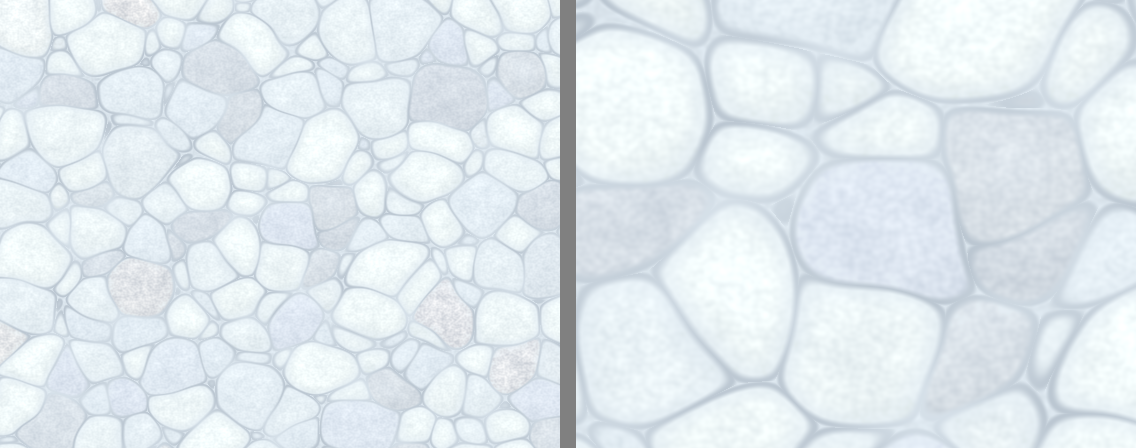
Left, the full canvas; right, a detail of the centre.
Write a Shadertoy shader that draws this texture.

```glsl
// Pale, rounded river pebbles, tightly packed, with thin blue-grey seams.
#define ROWS 12.8        // grid rows over the canvas height
#define MIN_RADIUS 0.15  // stone radii, in grid cells
#define MAX_RADIUS 1.12
#define ROUNDING 13.0    // lower values round the corners more
#define SEAM_WIDTH 0.060
#define BEVEL_WIDTH 0.27
#define WARP 0.30        // irregularity of the outlines
#define GRAIN 0.034      // mottling of the stone faces

const vec3 WHITE    = vec3(0.940, 0.972, 0.974);
const vec3 BLUE     = vec3(0.890, 0.930, 0.960);
const vec3 LAVENDER = vec3(0.860, 0.892, 0.942);
const vec3 GREY     = vec3(0.832, 0.862, 0.893);
const vec3 WARM     = vec3(0.895, 0.890, 0.900);
const vec3 SEAM     = vec3(0.735, 0.780, 0.822);

vec3 hash3(vec2 p) {
    vec3 q = fract(vec3(p.xyx) * vec3(0.1031, 0.1030, 0.0973));
    q += dot(q, q.yxz + 33.33);
    return fract((q.xxy + q.yzz) * q.zyx);
}

float gradientDot(vec2 corner, vec2 offset) {
    float angle = 6.2832 * hash3(corner + 71.0).x;
    return dot(vec2(cos(angle), sin(angle)), offset);
}

float gradientNoise(vec2 p) {
    vec2 i = floor(p), f = fract(p);
    vec2 u = f * f * f * (f * (f * 6.0 - 15.0) + 10.0);
    vec2 x = vec2(1.0, 0.0);
    float low  = mix(gradientDot(i, f), gradientDot(i + x, f - x), u.x);
    float high = mix(gradientDot(i + x.yx, f - x.yx), gradientDot(i + 1.0, f - 1.0), u.x);
    return mix(low, high, u.y);
}

// Stone centre in xy, squared radius in z.
vec3 stoneAt(vec2 cell) {
    vec3 h = hash3(cell + 19.0);
    float radius = mix(MIN_RADIUS, MAX_RADIUS, pow(h.z, 1.6));
    return vec3(cell + 0.1 + 0.8 * h.xy, radius * radius);
}

float power(vec2 p, vec3 stone) {
    vec2 d = p - stone.xy;
    return dot(d, d) - stone.z;
}

// Rounded distance to the stone's border; also returns its cell and centre.
float pebble(vec2 p, out vec2 cell, out vec3 stone) {
    vec2 base = floor(p);
    float nearest = 1e5;
    for (int y = -3; y <= 3; y++)
    for (int x = -3; x <= 3; x++) {
        vec2 c = base + vec2(x, y);
        vec3 s = stoneAt(c);
        float d = power(p, s);
        if (d < nearest) { nearest = d; cell = c; stone = s; }
    }
    float sum = 0.0;
    for (int y = -3; y <= 3; y++)
    for (int x = -3; x <= 3; x++) {
        vec2 c = base + vec2(x, y);
        if (c == cell) continue;
        vec3 s = stoneAt(c);
        float border = 0.5 * (power(p, s) - nearest) / length(s.xy - stone.xy);
        sum += exp(-ROUNDING * border);
    }
    return -log(sum + 1e-9) / ROUNDING;
}

void mainImage(out vec4 fragColor, in vec2 fragCoord) {
    vec2 p = fragCoord / iResolution.y * ROWS * vec2(0.92, 1.06) + 40.0;
    vec2 warped = p + WARP * vec2(gradientNoise(p * 0.75), gradientNoise(p * 0.75 + 57.0));

    vec2 cell;
    vec3 stone;
    float edge = pebble(warped, cell, stone);

    // Colour of each stone
    vec3 h = hash3(cell + 137.0);
    vec3 tone = mix(WHITE, BLUE, smoothstep(0.30, 0.85, h.x));
    tone = mix(tone, LAVENDER, 0.7 * smoothstep(0.84, 0.97, h.x));
    tone = mix(tone, GREY, 0.85 * smoothstep(0.90, 0.97, h.y));
    float warmth = smoothstep(0.94, 0.97, h.z);
    tone = mix(tone, WARM, 0.7 * warmth);

    // Broad light from above and patchy mottling
    vec2 local = (warped - stone.xy) / sqrt(stone.z + 0.1);
    tone += 0.020 * clamp(dot(local, vec2(-0.3, 0.9)), -1.0, 1.0);
    float broad = gradientNoise(p * 1.7) + 0.8 * gradientNoise(p * 3.8);
    float fine = gradientNoise(p * 8.0) + 1.1 * gradientNoise(p * 15.0 + 5.0);
    tone += GRAIN * (1.0 + warmth) * (broad + fine) * vec3(1.1, 1.0, 0.85);
    tone += 0.026 * smoothstep(0.15, 0.5, edge) * smoothstep(0.45, 0.1, h.x);

    // Bevel, then seams; the gaps between three stones hold pale filler
    float bevel = 1.0 - smoothstep(0.0, BEVEL_WIDTH, edge);
    vec3 color = mix(tone, min(tone, BLUE - 0.008), 0.6 * bevel);
    float seam = 1.0 - smoothstep(-0.01, SEAM_WIDTH, edge);
    float softness = clamp(0.28 + 0.8 * gradientNoise(p * 0.9 + 11.0), 0.0, 0.65);
    vec3 seamColor = mix(SEAM, BLUE, softness);
    vec3 filler = BLUE - 0.015 + GRAIN * fine;
    seamColor = mix(seamColor, filler, 0.85 * smoothstep(-0.015, -0.055, edge));
    color = mix(color, seamColor, seam);

    fragColor = vec4(clamp(color, 0.0, 1.0), 1.0);
}
```
